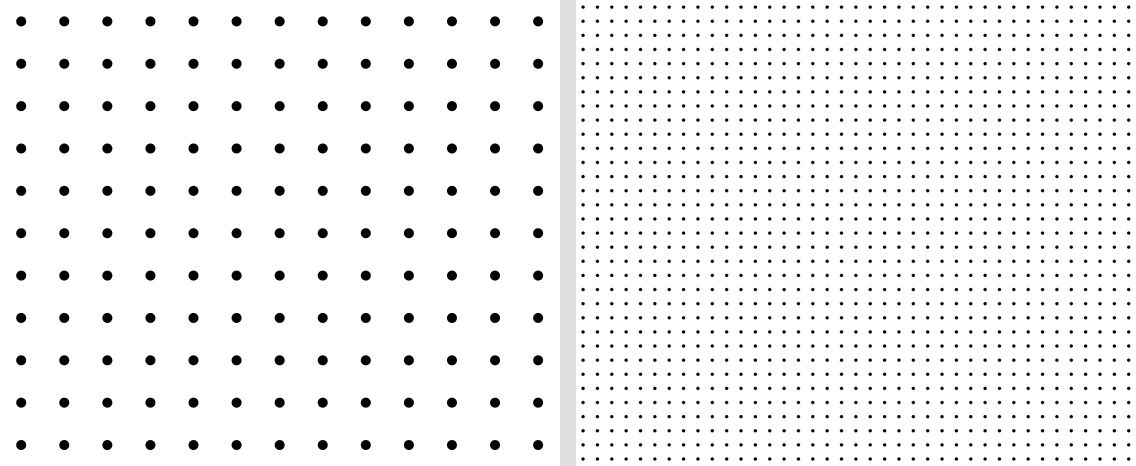
Left: one tile. Right: repeated 3 by 3.
Write a Shadertoy shader that draws this pattern.

```glsl
const vec2 GRID = vec2(13.0, 11.0);          // whole repeats across and down
const vec2 DOT_CENTER = vec2(0.492, 0.495);  // position inside each cell
const float DOT_RADIUS = 0.0107;             // in canvas heights
const vec3 PAPER_COLOR = vec3(1.0);
const vec3 DOT_COLOR = vec3(0.005);

float circleDistance(vec2 point, float radius) {
    return length(point) - radius;
}

void mainImage(out vec4 fragColor, in vec2 fragCoord) {
    vec2 uv = fragCoord / iResolution.xy;
    float aspect = iResolution.x / iResolution.y;
    float pixel = 1.0 / iResolution.y;

    // Offset from the dot of this cell, scaled so dots stay round
    vec2 cellSize = vec2(aspect, 1.0) / GRID;
    vec2 offset = (fract(uv * GRID) - DOT_CENTER) * cellSize;

    // Edge smoothed over about one pixel
    float dist = circleDistance(offset, DOT_RADIUS);
    float coverage = clamp(0.5 - dist / pixel, 0.0, 1.0);

    fragColor = vec4(mix(PAPER_COLOR, DOT_COLOR, coverage), 1.0);
}
```
